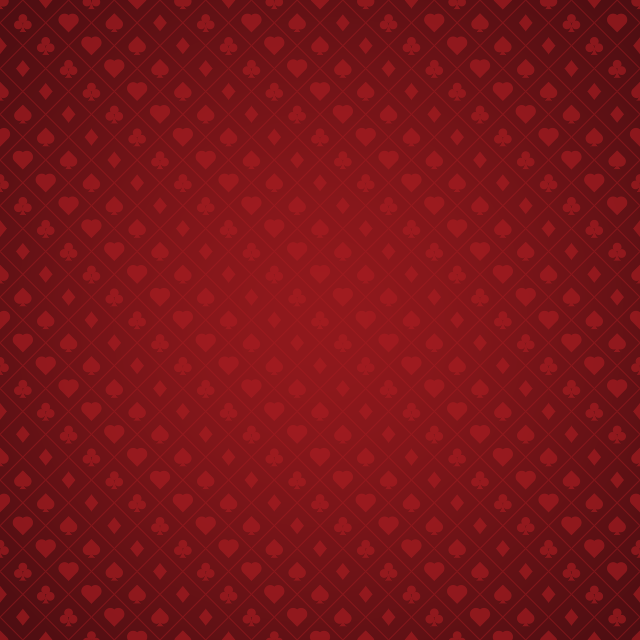
Give the GLSL for this pattern, as a Shadertoy shader.

```glsl
#define COLUMNS 14.0
#define GLOW_COLOR vec3(0.565, 0.095, 0.110)
#define RIM_COLOR vec3(0.280, 0.050, 0.065)
#define INK_COLOR vec3(0.670, 0.110, 0.130)
#define GLOW_RADIUS 0.85
#define SUIT_OPACITY 0.62
#define LINE_OPACITY 0.45
#define LINE_HALF_WIDTH 0.024

float dot2(vec2 v) { return dot(v, v); }

// Heart with its tip at the origin, about 1.1 tall
float unitHeart(vec2 p) {
    p.x = abs(p.x);
    if (p.x + p.y > 1.0) return length(p - vec2(0.25, 0.75)) - 0.35355;
    float toNotch = dot2(p - vec2(0.0, 1.0));
    float toSide = dot2(p - 0.5 * max(p.x + p.y, 0.0));
    return sqrt(min(toNotch, toSide)) * sign(p.x - p.y);
}

float heart(vec2 p) {
    const float size = 0.70;
    return unitHeart((p + vec2(0.0, 0.39)) / size) * size - 0.02;
}

// Flared foot shared by club and spade
float stem(vec2 p) {
    float drop = max(-0.2 - p.y, 0.0);
    float side = abs(p.x) - 0.05 - 2.5 * drop * drop;
    return max(side, abs(p.y + 0.25) - 0.15);
}

float spade(vec2 p) {
    const float size = 0.58;
    vec2 flipped = vec2(p.x, 0.38 - p.y) / size;
    return min(unitHeart(flipped) * size - 0.03, stem(p));
}

float club(vec2 p) {
    float top = length(p - vec2(0.0, 0.19));
    float sides = length(vec2(abs(p.x) - 0.195, p.y + 0.09));
    return min(min(top, sides) - 0.19, stem(p));
}

float diamond(vec2 p) {
    const vec2 halfSize = vec2(0.30, 0.37);
    vec2 q = abs(p) / halfSize;
    return (q.x + q.y - 1.0) / length(1.0 / halfSize);
}

float suit(vec2 p, float kind) {
    if (kind < 0.5) return club(p);
    if (kind < 1.5) return heart(p);
    if (kind < 2.5) return spade(p);
    return diamond(p);
}

float coverage(float dist, float pixel) {
    return 1.0 - smoothstep(-0.6 * pixel, 0.6 * pixel, dist);
}

void mainImage(out vec4 fragColor, in vec2 fragCoord) {
    vec2 uv = fragCoord / iResolution.xy;
    float span = 2.0 * COLUMNS;
    float pixel = span / min(iResolution.x, iResolution.y);

    // Diagonal lattice, one suit per square standing on its corner
    vec2 p = uv * span;
    vec2 diagonal = 0.5 * vec2(p.x + p.y, p.x - p.y);
    vec2 cell = floor(diagonal + 0.5);
    vec2 center = vec2(cell.x + cell.y, cell.x - cell.y);

    // Suits advance by column and wrap at the tile edges
    vec2 wrapped = mod(center, span);
    float kind = mod(floor(0.5 * (wrapped.x + wrapped.y) + 0.25) + 2.0, 4.0);
    float suitMask = coverage(suit(p - center, kind), pixel);

    // Thin lines along the square borders
    vec2 offset = abs(diagonal - cell);
    float border = (0.5 - max(offset.x, offset.y)) * sqrt(2.0);
    float lineMask = coverage(border - LINE_HALF_WIDTH, pixel);

    // Radial glow behind the ink
    float falloff = smoothstep(0.0, GLOW_RADIUS, length(uv - 0.5));
    vec3 color = mix(GLOW_COLOR, RIM_COLOR, falloff);
    color = mix(color, INK_COLOR, max(lineMask * LINE_OPACITY, suitMask * SUIT_OPACITY));
    fragColor = vec4(color, 1.0);
}
```
